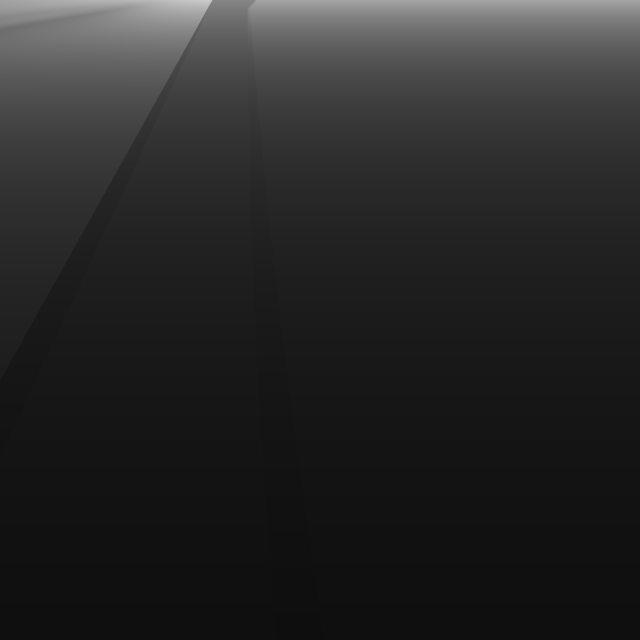
This background is drawn by a Shadertoy shader. Its source:

```glsl
// Grey light falling off from the top edge, with a bright left wedge and faint folds.

const float TOP_LIGHT    = 0.65;   // brightness along the top edge
const float FALLOFF      = 10.3;   // how fast light fades with depth
const vec2  APEX         = vec2(0.332, 0.0); // wedge tip, as (x, depth)
const float WEDGE_SLOPE  = 0.558;  // lit wedge boundary
const float SHADE_SLOPE  = 0.465;  // outer side of the shadow beside it
const float WEDGE_GAIN   = 1.23;
const float SHADE_GAIN   = 0.93;
const float FOLD_GAIN    = 0.95;
const float FOLD_X       = 0.387;  // top of the narrow central fold
const float PANEL_DIM    = 0.19;   // dimming between wedge and fold

// 0 left of an edge, 1 right of it, smoothed over about a pixel
float rightOf(float x, float edge) {
    float blur = 0.8 / iResolution.x;
    return smoothstep(edge - blur, edge + blur, x);
}

// Dark slanted crease: crisp above, soft below, fading toward its tip
float crease(vec2 p, float startDepth, float tipX, float softness) {
    float along = 1.0 - p.x / tipX;
    float offset = p.y - startDepth * along;
    float above = smoothstep(-0.012, 0.002, offset);
    float below = exp(-max(offset, 0.0) / softness);
    return above * below * smoothstep(-0.1, 0.5, along);
}

// Light multiplier inside the left wedge
float wedgeGain(vec2 p) {
    float away = clamp(1.0 - p.x / APEX.x, 0.0, 1.0);
    float gain = WEDGE_GAIN - 0.25 * away * exp(-p.y / 0.04);
    gain *= 1.0 - 0.16 * crease(p, 0.047, 0.27, 0.018);
    gain *= 1.0 - 0.07 * crease(p, 0.028, 0.24, 0.010);
    return gain;
}

// Light multiplier right of the wedge: shadow, dim panel and fold
float panelGain(vec2 p) {
    float shadeEdge = APEX.x - SHADE_SLOPE * p.y;
    float gain = mix(SHADE_GAIN, 1.0, rightOf(p.x, shadeEdge));

    // The fold widens downward, with a small hook at the top
    float hook = max(0.013 - p.y, 0.0);
    float foldLeft = FOLD_X + 0.046 * p.y * p.y + hook;
    float foldRight = FOLD_X + 0.002 + 0.08 * p.y + 0.038 * p.y * p.y + hook;
    float pastLeft = rightOf(p.x, foldLeft);
    float inFold = pastLeft * (1.0 - rightOf(p.x, foldRight));

    gain *= 1.0 - PANEL_DIM * exp(-p.y / 0.07) * (1.0 - pastLeft);
    return gain * mix(1.0, FOLD_GAIN, inFold);
}

void mainImage(out vec4 fragColor, in vec2 fragCoord) {
    vec2 uv = fragCoord / iResolution.xy;
    vec2 p = vec2(uv.x, 1.0 - uv.y); // x and depth below the top

    float light = TOP_LIGHT / (1.0 + FALLOFF * p.y);
    float wedgeEdge = APEX.x - WEDGE_SLOPE * p.y;
    light *= mix(wedgeGain(p), panelGain(p), rightOf(p.x, wedgeEdge));

    fragColor = vec4(vec3(light), 1.0);
}
```
